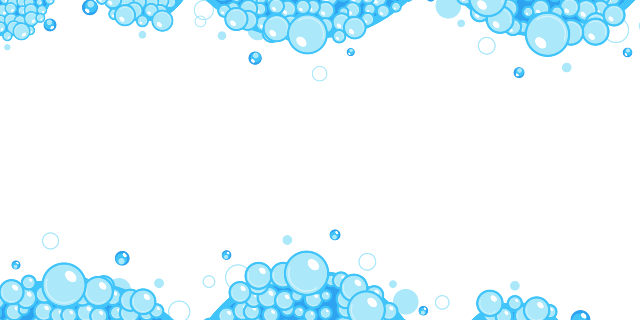
This background is drawn by a WebGL 1 fragment shader. Its source:

```glsl
precision highp float;
// Soap foam along the top and bottom of a white canvas, with loose bubbles.
// Three foam clusters are drawn at the bottom, then turned and scaled at the top.
// Each cluster is a mound filled by a jittered bubble grid, plus larger bubbles.

#define WHITE vec3(1.0)
#define PALE vec3(0.67, 0.91, 0.98)
#define SKY vec3(0.25, 0.77, 0.98)
#define DEEP vec3(0.18, 0.64, 0.94)
#define MIST vec3(0.82, 0.95, 0.98)
#define CELL 4.6
#define RIM 0.7
#define CROWN 2.5

uniform vec2 u_resolution;

vec3 color = WHITE; // paint so far
vec2 pos;           // point in cluster space, 100 units per canvas height
float soft;         // width of a pixel in cluster space

float hash(vec2 p) {
  return fract(sin(dot(p, vec2(127.1, 311.7))) * 43758.5453);
}

void paint(float dist, vec3 ink) {
  color = mix(color, ink, 1.0 - smoothstep(-0.5 * soft, 0.5 * soft, dist));
}

float circle(vec2 center, float radius) {
  return length(pos - center) - radius;
}

// Tilted oval glint, at the upper right of a bubble
void glint(vec2 center, float radius) {
  vec2 d = pos - center - radius * vec2(0.33, 0.42);
  d = vec2(d.x + d.y, d.y - d.x) * 0.7071;
  paint(length(d * vec2(1.45, 1.0)) - 0.32 * radius, WHITE);
}

void bubble(vec2 center, float radius) {
  float d = circle(center, radius);
  paint(d - RIM, SKY);
  paint(d, PALE);
  // Thin reflected arc on the side away from the glint
  float side = dot(pos - center, vec2(0.6, 0.8)) + 0.25 * radius;
  paint(max(abs(d + 0.13 * radius) - 0.035 * radius, side), MIST);
  glint(center, radius);
}

void drop(vec2 center, float radius) {
  paint(circle(center, radius), DEEP);
  paint(circle(center - 0.12 * radius, 0.76 * radius), SKY);
  paint(circle(center - vec2(0.1, 0.4) * radius, 0.42 * radius), PALE);
  glint(center, radius);
}

void ring(vec2 center, float radius) {
  paint(abs(circle(center, radius)) - 0.2, PALE);
}

void dot2d(vec2 center, float radius) {
  paint(circle(center, radius), PALE);
}

float mound(float x, float halfWidth, float height) {
  return height * (1.0 - pow(abs(x) / halfWidth, CROWN));
}

// Blue mound with small bubbles scattered through it
void foam(float halfWidth, float height, float seed) {
  float top = mound(pos.x, halfWidth, height);
  paint(pos.y - top + 1.5, SKY);
  paint(pos.y - top + 4.5, DEEP);
  vec2 cell = floor(pos / CELL);
  for (int j = -1; j <= 1; j++) {
    for (int i = -1; i <= 1; i++) {
      vec2 id = cell + vec2(i, j);
      vec2 jitter = vec2(hash(id + seed), hash(id + seed + 17.3)) - 0.5;
      vec2 center = (id + 0.5 + 0.5 * jitter) * CELL;
      float radius = mix(1.2, 3.0, hash(id + seed + 41.7));
      if (center.y + 0.7 * radius < mound(center.x, halfWidth, height)) {
        bubble(center, radius);
      }
    }
  }
}

void broadCluster() {
  ring(vec2(-4.2, 24.7), 2.5);
  ring(vec2(36.0, 2.6), 3.3);
  drop(vec2(18.2, 19.3), 2.3);
  drop(vec2(-15.0, 17.2), 1.4);
  dot2d(vec2(29.7, 11.5), 1.5);
  dot2d(vec2(17.2, 9.4), 3.7);
  foam(36.0, 14.0, 3.0);
  bubble(vec2(24.7, 5.7), 3.5);
  bubble(vec2(-16.4, 8.7), 3.4);
  bubble(vec2(-11.0, 11.7), 1.8);
  bubble(vec2(10.7, 8.9), 4.2);
  bubble(vec2(0.0, 10.9), 6.4);
}

void tallCluster() {
  ring(vec2(19.0, 18.2), 2.6);
  ring(vec2(-21.4, 13.3), 3.9);
  ring(vec2(-30.5, 12.0), 1.8);
  drop(vec2(8.9, 26.6), 1.7);
  drop(vec2(-25.0, 20.3), 1.5);
  drop(vec2(36.5, 2.9), 1.5);
  dot2d(vec2(-6.0, 25.0), 1.5);
  dot2d(vec2(27.0, 11.2), 1.2);
  dot2d(vec2(31.0, 5.7), 4.0);
  foam(32.0, 17.0, 8.0);
  bubble(vec2(-20.8, 8.6), 2.9);
  bubble(vec2(-15.0, 13.8), 3.7);
  bubble(vec2(-7.3, 14.0), 3.5);
  bubble(vec2(14.8, 10.0), 3.8);
  bubble(vec2(18.7, 3.2), 5.4);
  bubble(vec2(0.0, 14.6), 6.4);
}

void smallCluster() {
  ring(vec2(-22.7, 5.5), 2.1);
  drop(vec2(20.5, 0.0), 3.1);
  dot2d(vec2(0.0, 10.7), 1.5);
  foam(15.0, 7.0, 5.0);
  bubble(vec2(0.0, 5.3), 1.8);
  bubble(vec2(-7.8, 5.2), 3.6);
  bubble(vec2(6.8, 3.1), 3.6);
}

// Enter cluster space; a negative scale component flips that axis
void place(vec2 point, vec2 origin, vec2 scale) {
  pos = (point - origin) / scale;
  soft = 100.0 / (u_resolution.y * abs(scale.y));
}

void main() {
  vec2 p = 100.0 * gl_FragCoord.xy / u_resolution.y;

  // Bottom edge
  place(p, vec2(20.0, 0.0), vec2(1.0));
  broadCluster();
  place(p, vec2(95.8, 0.0), vec2(1.0));
  tallCluster();
  place(p, vec2(160.9, 0.0), vec2(1.0));
  smallCluster();

  // Top edge
  place(p, vec2(2.3, 92.2), vec2(0.65, -0.65));
  smallCluster();
  place(p, vec2(44.5, 97.7), vec2(-0.8));
  smallCluster();
  place(p, vec2(96.1, 99.2), vec2(-0.9));
  broadCluster();
  place(p, vec2(171.1, 103.9), vec2(-1.0));
  tallCluster();

  gl_FragColor = vec4(color, 1.0);
}
```
